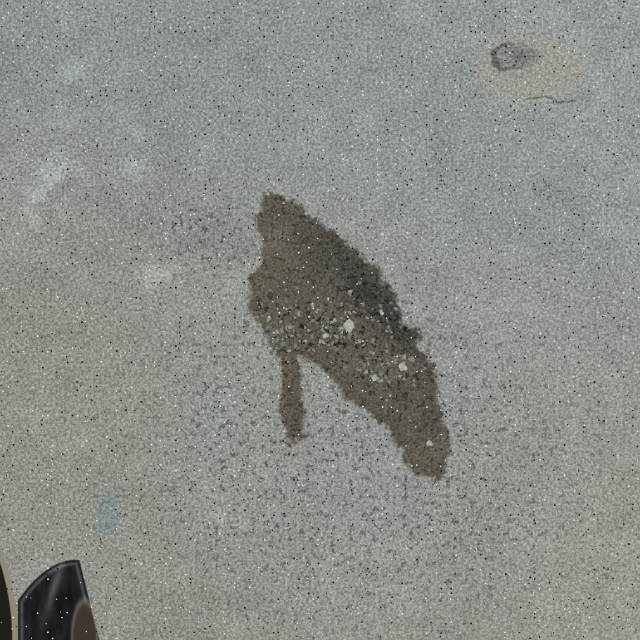
A Shadertoy shader for this texture:

```glsl
// Weathered grey concrete with a damp brown stain, pebbles, a worn hollow and dark shoe tips.

float hash(vec2 p) {
  vec3 q = fract(p.xyx * vec3(.1031, .1030, .0973));
  q += dot(q, q.yzx + 33.33);
  return fract((q.x + q.y) * q.z);
}

float slope(vec2 cell, vec2 corner, vec2 f) {
  float a = 6.2832 * hash(cell + corner);
  return dot(vec2(cos(a), sin(a)), f - corner);
}

float gradientNoise(vec2 p) {
  vec2 i = floor(p), f = fract(p), e = vec2(0, 1);
  vec2 u = f * f * (3. - 2. * f);
  return mix(mix(slope(i, e.xx, f), slope(i, e.yx, f), u.x),
             mix(slope(i, e.xy, f), slope(i, e.yy, f), u.x), u.y);
}

float fbm(vec2 p) {
  float sum = 0., amp = 1.;
  for (int i = 0; i < 4; i++) {
    sum += amp * gradientNoise(p);
    p = mat2(1.6, 1.2, -1.2, 1.6) * p + 11.7;
    amp *= .55;
  }
  return sum;
}

float fill(float d, float soft) { return 1. - smoothstep(-soft, soft, d); }

float blob(vec2 p, vec2 center, vec2 radius) {
  vec2 q = (p - center) / radius;
  return exp(-dot(q, q));
}

float segment(vec2 p, vec2 a, vec2 b) {
  vec2 d = b - a;
  return length(p - a - d * clamp(dot(p - a, d) / dot(d, d), 0., 1.));
}

// Signed distance to the stain outline and its drip.
float stainDistance(vec2 p) {
  const int N = 22;
  vec2 v[N] = vec2[N](
    vec2(.414,.698), vec2(.456,.688), vec2(.497,.654), vec2(.54,.629), vec2(.586,.581),
    vec2(.618,.538), vec2(.63,.495), vec2(.661,.486), vec2(.651,.46), vec2(.677,.427),
    vec2(.703,.286), vec2(.686,.249), vec2(.645,.258), vec2(.605,.336), vec2(.54,.378),
    vec2(.521,.414), vec2(.475,.44), vec2(.423,.46), vec2(.391,.512), vec2(.388,.564),
    vec2(.408,.59), vec2(.401,.668));
  float d = 1., side = 1.;
  for (int i = 0, j = N - 1; i < N; j = i, i++) {
    d = min(d, segment(p, v[i], v[j]));
    vec2 e = v[j] - v[i], w = p - v[i];
    bvec3 c = bvec3(w.y >= 0., p.y < v[j].y, e.x * w.y > e.y * w.x);
    if (all(c) || all(not(c))) side = -side;
  }
  float drip = segment(p, vec2(.45), vec2(.46, .325)) - .016;
  return min(side * d, drip);
}

// One round grain per grid cell, kept where its hash is below the density.
float grains(vec2 p, float scale, float density, float size, float seed, float px) {
  vec2 cell = floor(p * scale) + seed;
  vec2 r = vec2(hash(cell + 17.), hash(cell + 71.));
  float d = length(fract(p * scale) - .25 - .5 * r) - size * (.5 + .5 * r.x);
  return fill(d / scale, px) * step(hash(cell), density);
}

vec3 concrete(vec2 p, float fleck) {
  vec3 col = mix(vec3(.575, .57, .54), vec3(.56, .585, .57), smoothstep(.4, 1., p.y + .25 * p.x));
  col += .025 * fbm(p * 5.) + .035 * fbm(p * 24.) + .02 * p.x;
  // Pale scuffs and dull smudges.
  float pale = blob(p, vec2(.06, .68), vec2(.035, .05)) + blob(p, vec2(.21, .755), vec2(.016, .055))
    + blob(p, vec2(.09, .735), vec2(.03)) + blob(p, vec2(.25, .57), vec2(.04, .02))
    + blob(p, vec2(.11, .885), vec2(.02)) + 1.5 * blob(p, vec2(.35, .18), vec2(.03, .022));
  col += vec3(.07, .085, .085) * pale * smoothstep(-.3, .2, fbm(p * 32.));
  float chip = length((p - vec2(.169, .195)) / vec2(.018, .034)) - 1.;
  col = mix(col, vec3(.5, .56, .56), .8 * fill(chip, .2));
  // Dark flecks, bluish and denser around the lower stain.
  float zone = blob(p, vec2(.57, .26), vec2(.3, .23)) + blob(p, vec2(.34, .35), vec2(.035, .06));
  float smudge = blob(p, vec2(.32, .63), vec2(.07, .05)) + .5 * blob(p, vec2(.855, .705), vec2(.03, .02));
  col -= .04 * smudge + vec3(.18, .165, .14) * fleck * min(.25 + zone + smudge, 1.);
  return col + vec3(-.005, .01, .02) * zone;
}

// Tan worn area around a small pitted hollow.
vec3 hollow(vec3 col, vec2 p, float fleck) {
  vec2 q = p + .012 * vec2(fbm(p * 16.), fbm(p * 16. + 9.));
  float worn = length((q - vec2(.83, .895)) / vec2(.09, .052)) - 1.;
  col = mix(col, vec3(.61, .605, .57), .75 * fill(worn, .15));
  float ring = length((q - vec2(.805, .909)) / vec2(.038, .021)) - 1.;
  col = mix(col, vec3(.54, .55, .53), fill(ring, .15));
  col -= .2 * exp(-60. * ring * ring) * smoothstep(.83, .77, q.x);
  col -= (.1 + .25 * fleck) * blob(q, vec2(.812, .907), vec2(.018, .013));
  return col - .25 * fill(segment(q, vec2(.82, .85), vec2(.9, .838)) - .001, .003);
}

vec3 shoes(vec3 col, vec2 p, float px) {
  float dx = min(p.x - .117, 0.);
  float top = (p.y - .125 + 8. * dx * dx) / sqrt(1. + 256. * dx * dx);
  float d = max(max(top, .028 - p.x), p.x - .155 + .25 * p.y);
  vec3 leather = vec3(.12, .12, .13) + .05 * fbm(p * vec2(70, 25));
  leather += .2 * blob(p, vec2(.06 + .3 * p.y, .085), vec2(.007, .045));
  leather += .18 * blob(vec2(d), vec2(-.006), vec2(.004));
  float panel = length((p - vec2(.132, 0)) / vec2(.02, .062)) - 1.;
  leather = mix(leather, vec3(.25, .22, .18), fill(panel, .1)) + .16 * exp(-80. * panel * panel);
  col = mix(col, leather, fill(d, px));
  float edge = p.x - .028 + 1.3 * p.y * p.y;
  col = mix(col, vec3(.56, .54, .47), fill(edge, px));
  return mix(col, vec3(.13, .12, .11), fill(edge + .009, px));
}

void mainImage(out vec4 fragColor, in vec2 fragCoord) {
  vec2 p = fragCoord / iResolution.xy;
  float px = 1. / iResolution.y, fleck = smoothstep(.1, .55, fbm(p * 105.));
  vec3 col = hollow(concrete(p, fleck), p, fleck);
  // Damp stain, darkest along its upper right side.
  float wet = fill(stainDistance(p) + .01 * fbm(p * 38.) + .005 * fbm(p * 120.), .005);
  vec3 damp = vec3(.36, .34, .295) + .05 * fbm(p * 22.) + .03 * blob(p, vec2(.43, .63), vec2(.05, .08));
  damp -= vec3(.12, .1, .07) * blob(p, vec2(1.05 - .87 * p.y, .535), vec2(.04, .1)) + .09 * fleck;
  col = mix(col, damp, .96 * wet);
  // Mineral grain.
  float grain = gradientNoise(p * 220.) + gradientNoise(p.yx * 370.);
  col += .14 * grain * (1. - .3 * wet);
  // Irregular pebble drift and larger stones.
  float drift = blob(p, vec2(.5, .48), vec2(.12, .04)) + .7 * blob(p, vec2(.61, .42), vec2(.045, .03));
  vec2 q = p + .005 * vec2(gradientNoise(p * 120.), gradientNoise(p * 120. + 40.));
  float pebbles = max(grains(q, 85., .4 * drift, .36, 3., px), grains(q, 140., .5 * drift, .38, 8., px));
  col = mix(col - .1 * drift * fleck, vec3(.53, .54, .53) + .35 * gradientNoise(p * 70.), .85 * pebbles);
  vec3 stones[5] = vec3[5](vec3(.545, .491, .009), vec3(.508, .476, .006), vec3(.586, .41, .006),
    vec3(.63, .427, .007), vec3(.671, .307, .005));
  for (int i = 0; i < 5; i++) {
    float d = length(q - stones[i].xy) - stones[i].z;
    col = mix(col * (1. - .3 * fill(d, .004)), vec3(.67, .67, .64) + .1 * grain, fill(d, px));
  }
  col = shoes(col, p, px);
  // Sparse dark and bright specks.
  col = mix(col, vec3(.08), grains(p, 130., .075, .17, 21., px * .7));
  col = mix(col, vec3(.9), grains(p, 130., .07, .17, 47., px * .7));
  fragColor = vec4(clamp(col, 0., 1.), 1);
}
```
